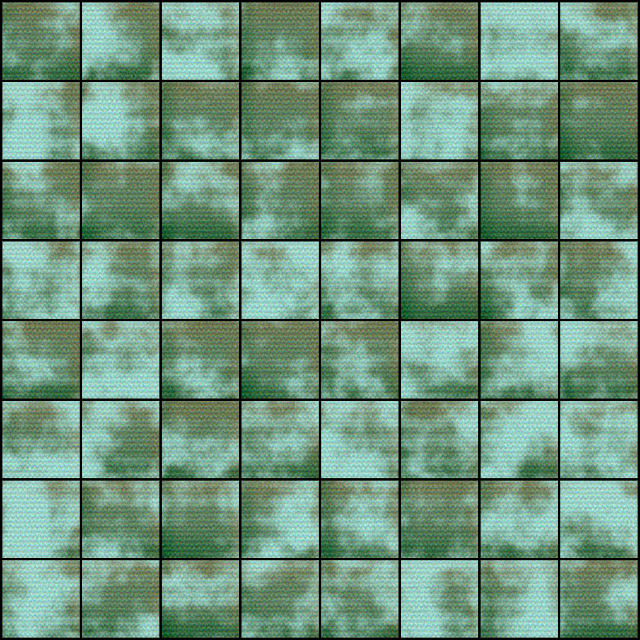
A Shadertoy shader for this pattern:

```glsl
vec2 hash2(vec2 p) {
    vec3 q = fract(p.xyx * vec3(0.1031, 0.1030, 0.0973));
    q += dot(q, q.yzx + 33.33);
    return fract((q.xx + q.yz) * q.zy);
}

float gradientNoise(vec2 p) {
    vec2 cell = floor(p), f = fract(p);
    vec2 w = f * f * f * (f * (f * 6.0 - 15.0) + 10.0);
    float corner[4];
    for (int k = 0; k < 4; k++) {
        vec2 o = vec2(k & 1, k >> 1);
        float angle = 6.2832 * hash2(cell + o).x;
        corner[k] = dot(vec2(cos(angle), sin(angle)), f - o);
    }
    return 1.4 * mix(mix(corner[0], corner[1], w.x), mix(corner[2], corner[3], w.x), w.y);
}

// Fine woven ripple, offset differently in each colour channel
vec3 weave(vec2 texel) {
    vec3 phase = vec3(0.0, 1.3, 2.9);
    float zigzag = 0.9 * sin(texel.x * 1.5708);
    vec3 rows = cos(texel.y * 1.5708 + zigzag + 0.5 * phase);
    vec3 columns = cos(texel.x * 1.5708 + phase) * cos(texel.y * 0.7854 + phase.zxy);
    vec3 grain = vec3(gradientNoise(texel * 0.63),
                      gradientNoise(texel * 0.63 + 71.3),
                      gradientNoise(texel * 0.63 + 153.7));
    return 0.055 * rows + 0.05 * columns + 0.13 * grain;
}

vec3 tileColor(vec2 st, vec2 id) {
    vec2 seed = hash2(id + 17.0);
    vec2 offset = 40.0 * hash2(id + 51.0) + id * 7.0;

    // Cloudy tone, from shaded moss to pale cyan
    float tone = 0.47 + 0.55 * (seed.x - 0.5);
    tone += 0.65 * gradientNoise(st * 1.5 + offset);
    tone += 0.22 * gradientNoise(st * 4.0 + offset.yx);
    tone += 0.13 * gradientNoise(st * 10.0 + offset);
    float dim = 1.0 - smoothstep(0.25, 0.85, tone);

    // Faint bands shared by every tile
    tone += (0.03 + 0.07 * dim) * cos(st.y * 25.13 + 0.6);
    tone += 0.04 * dim * cos(st.x * 25.13);
    vec3 color = mix(vec3(0.41, 0.52, 0.40), vec3(0.60, 0.83, 0.79),
                     smoothstep(0.1, 0.95, tone));

    // Brown along the top and right, deep green at the bottom and left
    float warm = max(smoothstep(0.55, 1.0, st.y), smoothstep(0.78, 1.0, st.x));
    color += vec3(0.07, -0.03, -0.05) * warm * (0.3 + 0.7 * dim);
    float low = 1.0 - smoothstep(0.0, 0.5, st.y);
    float left = 1.0 - smoothstep(0.0, 0.25, st.x);
    float shade = dim * (0.12 + 0.5 * low + 0.3 * left);
    shade *= 1.0 - smoothstep(-0.1, 0.75, tone) * 0.65;
    return mix(color, vec3(0.04, 0.33, 0.14), clamp(shade, 0.0, 0.9));
}

void mainImage(out vec4 fragColor, in vec2 fragCoord) {
    // Eight 64-unit tiles per side, with 2-unit lines between and around them
    float pixel = 530.0 / min(iResolution.x, iResolution.y);
    vec2 p = (fragCoord - 0.5 * iResolution.xy) * pixel + 265.0;
    vec2 id = floor((p - 1.0) / 66.0);
    vec2 texel = mod(p - 1.0, 66.0) - 1.0;

    vec3 color = tileColor(texel / 64.0, id);
    float detail = 1.0 - smoothstep(1.2, 2.5, pixel);
    color += detail * weave(texel + id * 64.0);

    // Black grid
    vec2 toLine = abs(mod(p + 32.0, 66.0) - 33.0);
    float edge = min(toLine.x, toLine.y) - 1.0;
    color *= smoothstep(-0.5, 0.5, edge / pixel);
    fragColor = vec4(clamp(color, 0.0, 1.0), 1.0);
}
```
